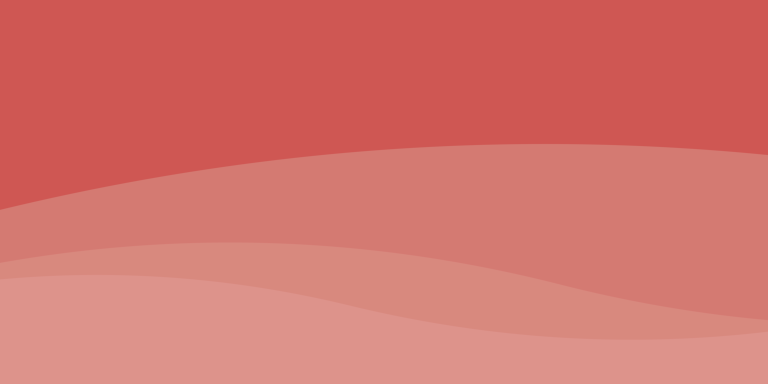
Give the GLSL for this background, as a Shadertoy shader.

```glsl
#define SKY_COLOR   vec3(0.810, 0.341, 0.325)
#define BACK_COLOR  vec3(0.833, 0.478, 0.447)
#define MID_COLOR   vec3(0.848, 0.536, 0.495)
#define FRONT_COLOR vec3(0.867, 0.576, 0.545)
#define BACK_CREST  vec2(1.419, 0.625)
#define MID_CREST   vec2(0.599, 0.3685)
#define FRONT_CREST vec2(0.2526, 0.284)

// Height and slope of a parabolic crest that reverses its curvature past bendX
vec2 hill(float x, vec2 crest, float curve, float bendX, float upturn) {
    float fromCrest = x - crest.x;
    float pastBend = max(x - bendX, 0.0);
    float lift = curve + upturn;
    float height = crest.y - curve * fromCrest * fromCrest + lift * pastBend * pastBend;
    float slope = 2.0 * (lift * pastBend - curve * fromCrest);
    return vec2(height, slope);
}

// Smooth coverage of the area below a hill
float below(vec2 p, vec2 profile, float pixel) {
    float dist = (p.y - profile.x) / sqrt(1.0 + profile.y * profile.y);
    return 1.0 - smoothstep(-0.75 * pixel, 0.75 * pixel, dist);
}

void mainImage(out vec4 fragColor, in vec2 fragCoord) {
    // Canvas spans two units across and one unit up
    vec2 p = fragCoord / iResolution.xy * vec2(2.0, 1.0);
    float pixel = 1.0 / iResolution.y;

    // Layers from back to front
    vec3 color = SKY_COLOR;
    color = mix(color, BACK_COLOR, below(p, hill(p.x, BACK_CREST, 0.0852, 2.0, 0.0), pixel));
    color = mix(color, MID_COLOR, below(p, hill(p.x, MID_CREST, 0.148, 1.458, 0.153), pixel));
    color = mix(color, FRONT_COLOR, below(p, hill(p.x, FRONT_CREST, 0.184, 0.9115, 0.1655), pixel));

    fragColor = vec4(color, 1.0);
}
```
